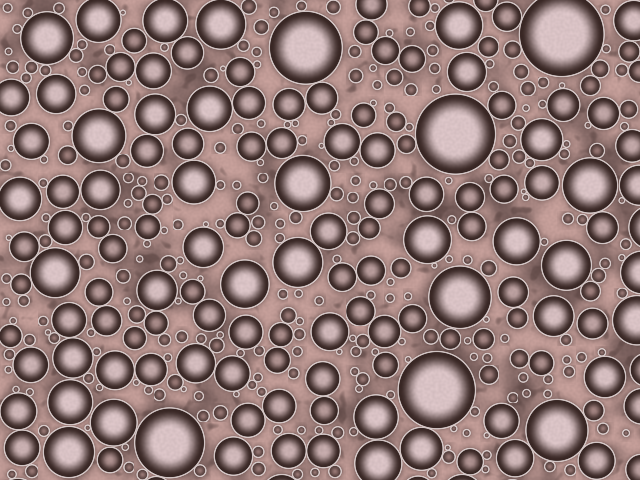
This texture is drawn by a WebGL 1 fragment shader. Its source:

```glsl
precision highp float;
uniform vec2 u_resolution;

const float LARGE_CELL = 0.27;
const float MEDIUM_CELL = 0.092;
const vec3 PINK = vec3(0.77, 0.62, 0.60);
const vec3 MAUVE = vec3(0.47, 0.37, 0.36);
const vec3 PALE = vec3(0.85, 0.76, 0.77);
const vec3 BROWN = vec3(0.36, 0.27, 0.26);
const vec3 DARK = vec3(0.22, 0.15, 0.14);
const vec3 OUTLINE = vec3(0.94, 0.90, 0.90);

vec2 hash2(vec2 p) {
  vec3 q = fract(p.xyx * vec3(0.1031, 0.1030, 0.0973));
  q += dot(q, q.yzx + 33.33);
  return fract((q.xx + q.yz) * q.zy);
}

float gradientDot(vec2 corner, vec2 p) {
  float angle = 6.2832 * hash2(corner + 19.7).x;
  return dot(vec2(cos(angle), sin(angle)), p - corner);
}

float gradientNoise(vec2 p) {
  vec2 i = floor(p);
  vec2 f = p - i;
  vec2 u = f * f * f * (f * (f * 6.0 - 15.0) + 10.0);
  vec2 e = vec2(1.0, 0.0);
  return mix(mix(gradientDot(i, p), gradientDot(i + e.xy, p), u.x),
             mix(gradientDot(i + e.yx, p), gradientDot(i + e.xx, p), u.x), u.y);
}

// A drop is (centre, radius); a field is (signed distance, radius of that drop)
vec2 nearer(vec2 field, vec3 drop, vec2 p) {
  float d = length(p - drop.xy) - drop.z;
  return drop.z > 0.0 && d < field.x ? vec2(d, drop.z) : field;
}

// Large drops stay inside their own cell
vec3 largeDrop(vec2 cell) {
  vec2 trait = hash2(cell + 71.3);
  float r = mix(0.052, 0.098, trait.x * trait.x * trait.x);
  vec2 offset = (hash2(cell + 5.0) - 0.5) * (LARGE_CELL - 2.0 * r);
  return vec3((cell + 0.5) * LARGE_CELL + offset, r * step(trait.y, 0.7));
}

vec2 largeField(vec2 p) {
  vec2 field = vec2(1.0, 0.0);
  vec2 base = floor(p / LARGE_CELL - 0.5);
  for (int y = 0; y <= 1; y++)
    for (int x = 0; x <= 1; x++)
      field = nearer(field, largeDrop(base + vec2(x, y)), p);
  return field;
}

// Seed position and weight; neighbours share the space between them by weight
vec3 mediumSeed(vec2 cell) {
  vec2 jitter = (hash2(cell + 133.0) - 0.5) * 0.54;
  return vec3((cell + 0.5 + jitter) * MEDIUM_CELL, mix(0.5, 1.0, hash2(cell + 211.0).x));
}

// Seeds covered by a large drop leave their share to the others
vec3 mediumDrop(vec2 cell) {
  vec3 seed = mediumSeed(cell);
  float r = min(0.6 * MEDIUM_CELL, largeField(seed.xy).x - 0.001);
  if (r < 0.012) return vec3(seed.xy, 0.0);
  for (int y = -1; y <= 1; y++)
    for (int x = -1; x <= 1; x++) {
      if (x == 0 && y == 0) continue;
      vec3 other = mediumSeed(cell + vec2(x, y));
      float share = seed.z / (seed.z + other.z);
      float limit = distance(seed.xy, other.xy) * share - 0.0005;
      if (limit < r && largeField(other.xy).x > 0.013) r = limit;
    }
  return vec3(seed.xy, r);
}

vec2 mediumField(vec2 p) {
  vec2 field = largeField(p);
  vec2 base = floor(p / MEDIUM_CELL);
  for (int y = -1; y <= 1; y++)
    for (int x = -1; x <= 1; x++)
      field = nearer(field, mediumDrop(base + vec2(x, y)), p);
  return field;
}

// Small drops fill the gap left at their centre and keep clear of the parent cell's drop
vec3 smallDrop(vec2 cell, float size, vec3 parent) {
  vec2 jitter = (hash2(cell + 300.0 + 900.0 * size) - 0.5) * 0.5;
  vec2 centre = (cell + 0.5 + jitter) * size;
  float edge = (0.5 - max(abs(jitter.x), abs(jitter.y))) * size;
  vec2 trait = hash2(cell + 357.0);
  float r = min(size * mix(0.16, 0.42, trait.x), edge);
  r = min(r, distance(centre, parent.xy) - parent.z - 0.001);
  r = min(r, mediumField(centre).x - 0.001);
  return vec3(centre, r * step(0.005, r) * step(trait.y, 0.8));
}

vec3 background(vec2 p, float gap) {
  float cloud = gradientNoise(p * 6.0) + 0.6 * gradientNoise(p * 17.0 + 8.0);
  vec3 color = mix(PINK, MAUVE, smoothstep(-0.2, 0.6, cloud));
  float speck = smoothstep(0.25, 0.6, gradientNoise(p * 40.0) + 0.5 * cloud);
  color = mix(color, BROWN, 0.6 * speck);
  return mix(color, BROWN, 0.55 * exp(-max(gap, 0.0) / 0.006));
}

// Dark refracting rim that brightens towards the core, more so in bigger drops
vec3 dropColor(float depth, float r) {
  float rimWidth = 0.045 * (1.0 - exp(-r / 0.045));
  float light = smoothstep(0.1, 1.15, depth / rimWidth);
  vec3 rim = mix(BROWN, DARK, smoothstep(0.008, 0.028, r));
  vec3 core = mix(MAUVE * 1.25, PALE, smoothstep(0.014, 0.048, r));
  return mix(rim, core, light);
}

void main() {
  vec2 p = gl_FragCoord.xy / u_resolution.y;
  float pixel = 1.0 / u_resolution.y;

  vec2 field = mediumField(p);
  if (field.x > 0.0) {
    float size = 0.08;
    vec3 drop = vec3(-1.0, -1.0, 0.0);
    for (int i = 0; i < 2; i++) {
      drop = smallDrop(floor(p / size), size, drop);
      field = nearer(field, drop, p);
      size *= 0.5;
    }
  }

  float inside = 1.0 - smoothstep(-0.5 * pixel, 0.5 * pixel, field.x);
  vec3 color = mix(background(p, field.x), dropColor(-field.x, field.y), inside);
  color *= 1.0 + 0.05 * gradientNoise(p * 150.0);
  float outline = 1.0 - smoothstep(0.0, pixel, abs(field.x) - 0.0004);
  gl_FragColor = vec4(mix(color, OUTLINE, 0.8 * outline), 1.0);
}
```
